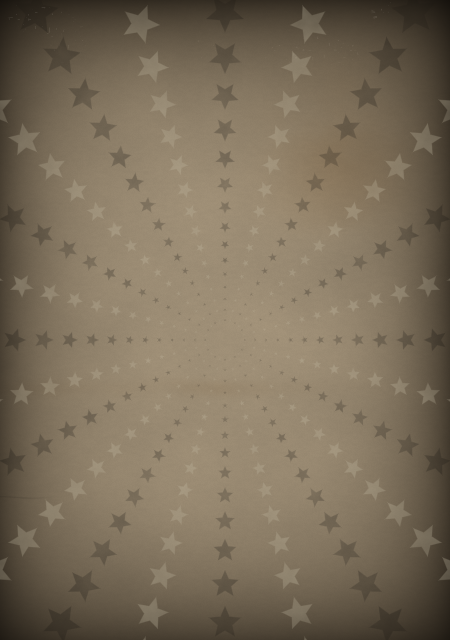
This background is drawn by a WebGL 1 fragment shader. Its source:

```glsl
precision highp float;
// Aged brown paper with rays of pale and dark stars bursting from the centre.
uniform vec2 u_resolution;

const float PI = 3.14159265;
const float RAYS = 24.0;
const float RING_SCALE = 0.152;
const float RING_STEP = 0.1418;
const vec3 PAPER = vec3(0.643, 0.580, 0.482);
const vec3 PALE_INK = vec3(0.77, 0.74, 0.65);
const vec3 STAIN = vec3(0.86, 0.80, 0.72);
const vec3 EDGE_WARMTH = vec3(0.98, 1.02, 1.08);

float hash(vec2 p) {
  vec3 q = fract(vec3(p.xyx) * 0.1031);
  q += dot(q, q.yzx + 33.33);
  return fract((q.x + q.y) * q.z);
}

float noise(vec2 p) {
  vec2 i = floor(p);
  vec2 f = fract(p);
  f = f * f * (3.0 - 2.0 * f);
  float low = mix(hash(i), hash(i + vec2(1.0, 0.0)), f.x);
  float high = mix(hash(i + vec2(0.0, 1.0)), hash(i + 1.0), f.x);
  return mix(low, high, f.y);
}

float fbm(vec2 p) {
  float sum = 0.0;
  float gain = 0.5;
  for (int i = 0; i < 5; i++) {
    sum += gain * noise(p);
    p = mat2(1.6, 1.2, -1.2, 1.6) * p + 7.3;
    gain *= 0.5;
  }
  return sum;
}

// Soft elliptical spot, 1 at its centre
float spot(vec2 p, vec2 centre, vec2 size) {
  vec2 d = (p - centre) / size;
  return exp(-dot(d, d));
}

// Signed distance to a five-pointed star with one tip along +x
float starDistance(vec2 p, float radius) {
  float fold = 2.0 * PI / 5.0;
  float a = mod(atan(p.y, p.x) + 0.5 * fold, fold) - 0.5 * fold;
  vec2 q = length(p) * vec2(cos(a), abs(sin(a)));
  vec2 notch = 0.46 * radius * vec2(cos(PI / 5.0), sin(PI / 5.0));
  vec2 normal = normalize(vec2(notch.y, radius - notch.x));
  return dot(q - vec2(radius, 0.0), normal);
}

float ringRadius(float n) {
  float e = exp(n * RING_STEP);
  return RING_SCALE * 0.5 * (e - 1.0 / e);
}

// x: coverage, y: 1 on dark rays and 0 on pale rays
vec2 starBurst(vec2 p, float pixel) {
  float sector = 2.0 * PI / RAYS;
  float ray = floor(atan(p.y, p.x) / sector + 0.5);
  float a = atan(p.y, p.x) - ray * sector;
  float r = length(p);
  float s = r / RING_SCALE;
  float n = max(2.0, floor(log(s + sqrt(s * s + 1.0)) / RING_STEP + 0.5));
  float ring = ringRadius(n);
  float radius = max(0.067 * ring - 0.0050, 0.026 * ring);
  vec2 local = vec2(ring - r * cos(a), r * sin(a));
  float cover = 1.0 - smoothstep(-0.8 * pixel, 0.8 * pixel, starDistance(local, radius));
  return vec2(cover, 1.0 - mod(abs(ray), 2.0));
}

// Darkening that falls off from each side
float vignette(vec2 p, float height) {
  float left = 1.0 - 0.56 * exp(-p.x / 0.115);
  float right = 1.0 - 0.60 * exp(-(1.0 - p.x) / 0.12);
  float top = 1.0 - 0.70 * exp(-(height - p.y) / 0.15);
  float bottom = 1.0 - 0.58 * exp(-p.y / 0.16);
  return left * right * top * bottom;
}

void main() {
  vec2 p = gl_FragCoord.xy / u_resolution.x;
  float height = u_resolution.y / u_resolution.x;
  float pixel = 1.0 / u_resolution.x;
  vec2 centre = vec2(0.5, 0.4688 * height);

  // Paper with blotches, fibres and stains
  float blotch = fbm(p * vec2(4.0, 6.0));
  float fibre = noise(p * vec2(90.0, 200.0)) - 0.5;
  float grain = hash(floor(p * 540.0)) - 0.5;
  vec3 color = PAPER * (1.0 + 0.09 * (blotch - 0.48) + 0.018 * fibre + 0.022 * grain);
  float stain = 0.6 * spot(p, vec2(0.76, 0.76 * height), vec2(0.16, 0.17));
  stain += 0.5 * spot(p, vec2(0.36, 0.392 * height), vec2(0.28, 0.018));
  color *= mix(vec3(1.0), STAIN, stain * smoothstep(0.2, 0.75, blotch));

  // Worn dark border, warmer where it deepens
  float light = vignette(p, height);
  color *= pow(vec3(light), EDGE_WARMTH) * (1.0 + 0.05 * (fbm(p * 9.0 + 20.0) - 0.48));

  // Stars, printed unevenly, the dark ones fading into the border
  vec2 star = starBurst(p - centre, pixel);
  float wear = 0.7 + 0.6 * fbm(p * 30.0);
  vec3 pale = mix(color, PALE_INK, 0.27 * wear);
  vec3 dark = color * (1.0 - 0.19 * wear * smoothstep(0.05, 0.5, light));
  color = mix(color, mix(pale, dark, star.y), star.x);

  // Thin crease at the lower left and flecks near the upper edge
  float crease = abs(p.y - 0.225 * height - 0.02 * (noise(p * 14.0) - 0.5));
  color *= 1.0 - 0.08 * (1.0 - smoothstep(0.0, 0.003, crease)) * (1.0 - smoothstep(0.05, 0.14, p.x));
  float fleck = smoothstep(0.86, 0.94, noise(p * 190.0)) * smoothstep(0.62, 0.72, noise(p * 13.0));
  color += 0.07 * fleck * smoothstep(0.86, 1.0, p.y / height);

  gl_FragColor = vec4(clamp(color, 0.0, 1.0), 1.0);
}
```
